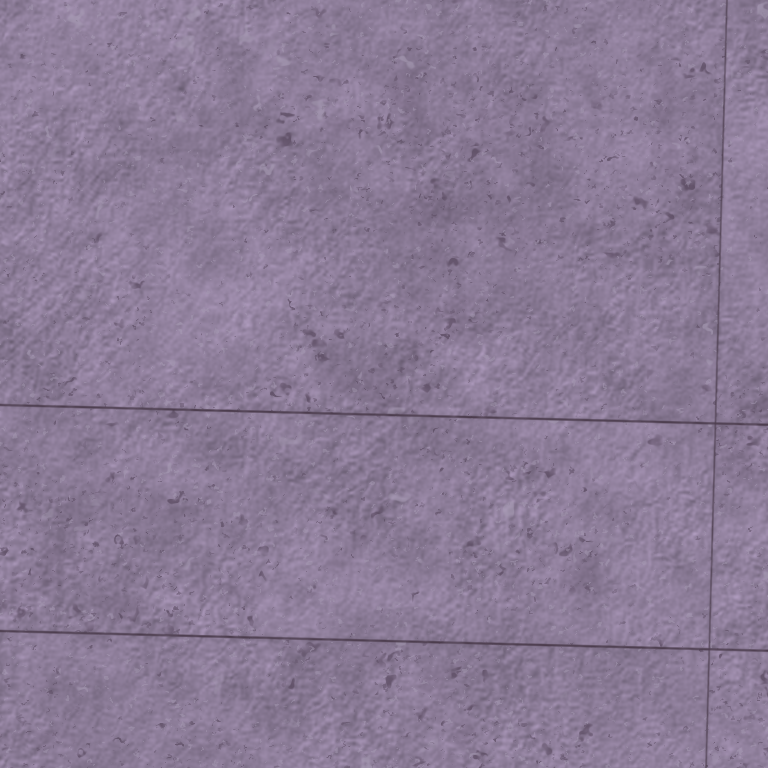
A WebGL 1 fragment shader for this texture:

```glsl
precision highp float;
uniform vec2 u_resolution;

#define JOINT_HEIGHT 0.4727
#define ROW_HEIGHT 0.2943
#define ROW_SLOPE 0.0258
#define COLUMN_X 0.9193
#define COLUMN_SLOPE 0.0273
#define ROW_JOINT_WIDTH 0.0029
#define COLUMN_JOINT_WIDTH 0.0021
#define GRAIN_SCALE 185.0
#define GRAIN_DEPTH 0.125
#define CLOUD_CONTRAST 0.15
#define FLECK_STRENGTH 0.72
#define CHIP_STRENGTH 0.60

const vec3 STONE = vec3(0.553, 0.491, 0.601);
const vec3 DEEP = vec3(0.350, 0.288, 0.375);
const vec3 PALE = vec3(0.655, 0.610, 0.705);
const vec3 JOINT = vec3(0.295, 0.235, 0.300);

float hash(vec2 p) {
  return fract(sin(dot(p, vec2(127.1, 311.7))) * 43758.5453);
}

float noise(vec2 p) {
  vec2 cell = floor(p), f = fract(p);
  f = f * f * (3.0 - 2.0 * f);
  return mix(mix(hash(cell), hash(cell + vec2(1.0, 0.0)), f.x),
             mix(hash(cell + vec2(0.0, 1.0)), hash(cell + vec2(1.0)), f.x), f.y);
}

float fbm(vec2 p) {
  float sum = 0.0, amplitude = 0.5;
  for (int i = 0; i < 5; i++) {
    sum += amplitude * noise(p);
    p = mat2(1.6, 1.2, -1.2, 1.6) * p + 17.3;
    amplitude *= 0.5;
  }
  return sum;
}

// Scattered, turned ellipses with ragged edges; density is the filled share of cells
float flecks(vec2 p, float density) {
  p += 0.5 * (vec2(noise(p * 4.0), noise(p * 4.0 + 31.0)) - 0.5);
  vec2 cell = floor(p);
  float cover = 0.0;
  for (int j = -1; j <= 1; j++) {
    for (int i = -1; i <= 1; i++) {
      vec2 id = cell + vec2(float(i), float(j));
      vec2 offset = p - id - vec2(hash(id + 3.7), hash(id + 9.1));
      float angle = 0.5 + 1.8 * (hash(id + 5.3) - 0.5);
      float c = cos(angle), s = sin(angle);
      offset = mat2(c, -s, s, c) * offset * vec2(1.0, 1.6);
      float size = mix(0.16, 0.50, pow(hash(id + 1.9), 2.0));
      float present = smoothstep(0.0, 0.15, density - hash(id + 7.7));
      cover = max(cover, present * (1.0 - smoothstep(0.35 * size, size, length(offset))));
    }
  }
  return cover;
}

// Antialiased line from its distance, softened over the given blur
float line(float dist, float width, float blur) {
  return clamp((0.5 * width - abs(dist)) / blur + 0.5, 0.0, 1.0);
}

// Slope of fine noise along the light direction
float relief(vec2 p) {
  return noise(p) - noise(p + vec2(-0.45, 0.75));
}

void main() {
  vec2 uv = gl_FragCoord.xy / u_resolution;
  float blur = max(1.0 / min(u_resolution.x, u_resolution.y), 0.0018);

  // Slightly tilted slab layout: one tall row above two shorter ones
  float across = uv.x - COLUMN_X - COLUMN_SLOPE * uv.y;
  float down = JOINT_HEIGHT - uv.y - ROW_SLOPE * uv.x;
  float row = clamp(floor(down / ROW_HEIGHT), -1.0, 1.0);
  vec2 slab = vec2(step(0.0, across), row + 1.0);
  vec2 p = uv + slab * vec2(3.17, 5.43);

  // Cloudy tone and finer mottling, shifted a little from slab to slab
  float tone = 1.0 + CLOUD_CONTRAST * (fbm(p * 6.0) - 0.48);
  tone += 0.24 * (fbm(p * 26.0) - 0.48) + 0.015 * (hash(slab + 2.3) - 0.5);

  // Pitted surface lit from the upper left, rougher in patches
  vec2 grain = p * GRAIN_SCALE;
  grain += 0.9 * vec2(noise(grain * 0.4), noise(grain * 0.4 + 40.0));
  float roughness = mix(0.7, 1.3, smoothstep(0.35, 0.62, fbm(p * 9.0 + 60.0)));
  float bumps = relief(grain) + 0.55 * relief(grain.yx * 0.55 + 80.0);
  tone += GRAIN_DEPTH * roughness * bumps + 0.07 * (noise(p * 260.0) - 0.5);
  vec3 color = STONE * tone;

  // Dark aggregate gathers in patches, pale chips lie thinly over the stone
  float patches = smoothstep(0.42, 0.66, fbm(p * 7.0 + 12.0));
  float large = flecks(p * 36.0 + 8.0, 0.10 + 0.36 * patches);
  float small = flecks(p * 88.0 + 21.0, 0.19 + 0.40 * patches);
  float broken = 0.15 + 1.2 * noise(p * 110.0);
  float dark = clamp(max(large, 0.75 * small) * broken, 0.0, 1.0);
  color = mix(color, DEEP, FLECK_STRENGTH * dark);
  color = mix(color, DEEP, 0.16 * patches * smoothstep(0.45, 0.7, fbm(p * 30.0)));
  float chips = max(flecks(p * 30.0 + 70.0, 0.16), 0.8 * flecks(p * 82.0 + 90.0, 0.32));
  color = mix(color, PALE, CHIP_STRENGTH * chips);

  // Narrow joints with uneven wear and a soft shaded edge
  float rowDistance = min(abs(down), abs(down - ROW_HEIGHT));
  float wear = 0.70 + 0.30 * noise(uv * 110.0);
  float shade = exp(-min(rowDistance, 1.5 * abs(across)) / 0.003);
  color *= 1.0 - 0.08 * shade;
  color = mix(color, JOINT, 0.75 * wear * line(across, COLUMN_JOINT_WIDTH, blur));
  color = mix(color, JOINT, wear * line(rowDistance, ROW_JOINT_WIDTH, blur));

  gl_FragColor = vec4(clamp(color, 0.0, 1.0), 1.0);
}
```
